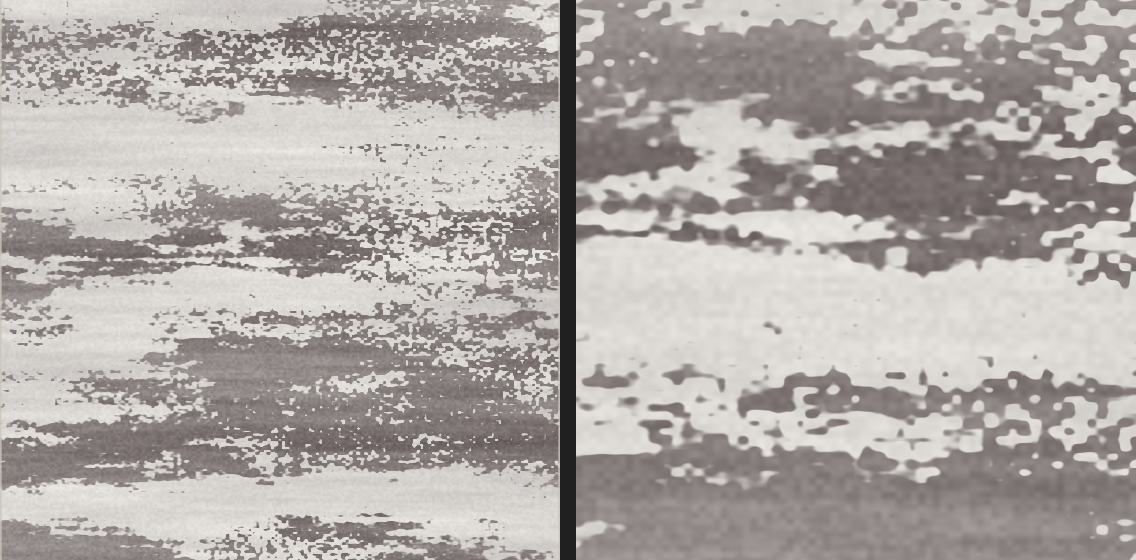
Left: the whole. Right: its middle third, enlarged.
Reproduce this texture procedurally as a WebGL 1 fragment shader.

```glsl
precision highp float;

uniform vec2 u_resolution;

const vec3 DEEP_TAUPE = vec3(0.42, 0.385, 0.38);
const vec3 PALE_TAUPE = vec3(0.635, 0.605, 0.595);
const vec3 SHADED_IVORY = vec3(0.765, 0.745, 0.735);
const vec3 BRIGHT_IVORY = vec3(0.905, 0.895, 0.875);
const vec3 HEM_BEIGE = vec3(0.80, 0.77, 0.73);

float hash(vec2 p) {
  vec3 q = fract(vec3(p.xyx) * 0.1031);
  q += dot(q, q.yzx + 33.33);
  return fract((q.x + q.y) * q.z);
}

// Value noise centred on zero
float noise(vec2 p) {
  vec2 cell = floor(p);
  vec2 f = fract(p);
  f = f * f * (3.0 - 2.0 * f);
  float low = mix(hash(cell), hash(cell + vec2(1.0, 0.0)), f.x);
  float high = mix(hash(cell + vec2(0.0, 1.0)), hash(cell + 1.0), f.x);
  return mix(low, high, f.y) - 0.5;
}

float fbm(vec2 p) {
  float sum = 0.0;
  float amplitude = 0.6;
  for (int i = 0; i < 4; i++) {
    sum += amplitude * noise(p);
    p = p * 2.03 + vec2(17.3, 41.7);
    amplitude *= 0.58;
  }
  return sum;
}

// Broad horizontal bands, broken up by drifting patches
float bands(vec2 uv) {
  float drift = 0.35 * noise(uv * vec2(2.0, 3.0) + 61.0);
  float wave = cos(6.2832 * (3.0 * uv.y - 0.6 + drift));
  float patches = noise(uv * vec2(2.3, 8.0) + 12.0);
  float islands = noise(uv * vec2(5.0, 19.0) + 83.0);
  return 0.13 * wave + 0.55 * patches + 0.38 * islands;
}

// Ragged flakes, long scratches and sprayed specks
float wear(vec2 uv) {
  float flakes = fbm(uv * vec2(17.0, 42.0) + 7.0);
  float scratches = noise(uv * vec2(6.0, 125.0) + 29.0);
  float specks = noise(uv * vec2(150.0, 205.0) + 53.0);
  float spray = smoothstep(-0.2, 0.3, noise(uv * vec2(4.0, 9.0) + 37.0));
  return 0.42 * flakes + 0.22 * scratches + mix(0.16, 0.55, spray) * specks;
}

// Soft brushed shading from 0 to 1
float brushed(vec2 uv, float seed) {
  float broad = noise(uv * vec2(2.0, 15.0) + seed);
  float fine = noise(uv * vec2(5.0, 85.0) + seed * 2.0);
  return 0.55 + 0.85 * broad + 0.4 * fine;
}

// Woven threads with uneven knots
float weave(vec2 uv) {
  float knots = noise(uv * vec2(230.0, 250.0) + 91.0);
  float threads = noise(uv * vec2(28.0, 240.0) + 19.0);
  return 0.085 * knots + 0.045 * threads;
}

// Coverage of the thin side hems
float hem(float x, float width, float softness) {
  float inset = min(x, 1.0 - x);
  return 1.0 - smoothstep(width - softness, width + softness, inset);
}

void main() {
  vec2 uv = gl_FragCoord.xy / u_resolution;
  float body = bands(uv);
  float ink = smoothstep(-0.045, 0.045, body + wear(uv) + 0.005);

  // Dark areas deepen towards the heart of each band
  float darkShade = clamp(brushed(uv, 5.0) - 0.5 * max(body, 0.0), 0.0, 1.0);
  float lightShade = clamp(brushed(uv, 71.0) + 0.12, 0.0, 1.0);
  vec3 taupe = mix(DEEP_TAUPE, PALE_TAUPE, darkShade);
  vec3 ivory = mix(SHADED_IVORY, BRIGHT_IVORY, lightShade);

  vec3 color = mix(ivory, taupe, ink);
  color += weave(uv) * mix(0.6, 1.0, ink);
  color = mix(color, HEM_BEIGE, 0.8 * hem(uv.x, 0.003, 0.0015));
  gl_FragColor = vec4(clamp(color, 0.0, 1.0), 1.0);
}
```
